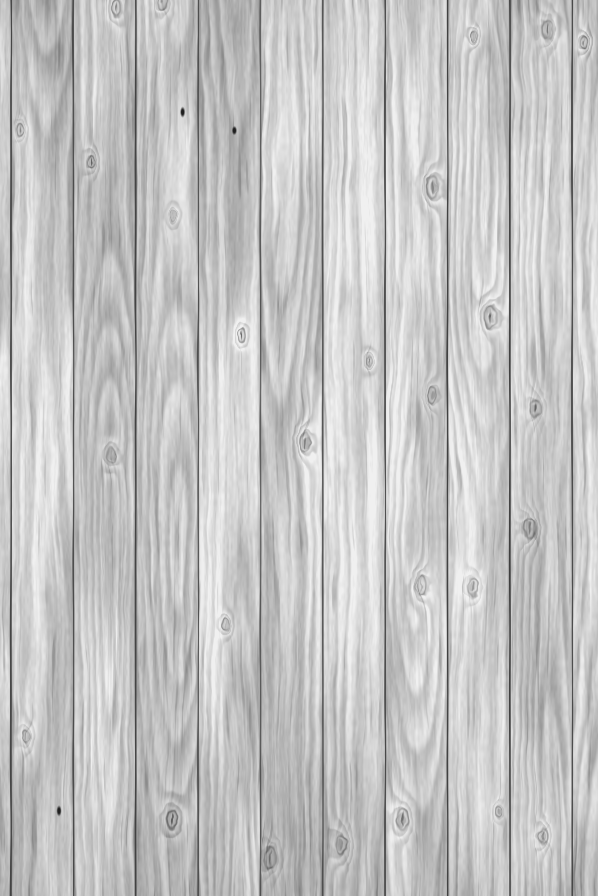
This texture is drawn by a WebGL 1 fragment shader. Its source:

```glsl
precision highp float;
// Upright whitewashed wooden planks with grain, knots, nail holes and dark seams.
uniform vec2 u_resolution;

#define PLANKS 9.59         // planks per canvas width
#define FIRST_SEAM 0.0185   // x of the leftmost seam
#define SEAM_WIDTH 0.0029
#define RING_COUNT 88.0     // growth rings per canvas width
#define RING_CONTRAST 0.13
#define FIBRE_CONTRAST 0.20
#define PATCH_CONTRAST 0.12
#define KNOT_GAP 0.34       // height of the cell that may hold a knot
#define KNOT_CHANCE 0.58
#define HOLE_CHANCE 0.10
#define WOOD_TONE 0.815
#define SEAM_TONE 0.24

float hash(vec2 p) {
  vec3 q = fract(p.xyx * 0.1031);
  q += dot(q, q.yzx + 33.33);
  return fract((q.x + q.y) * q.z);
}

float noise(vec2 p) {
  vec2 i = floor(p), f = fract(p);
  f = f * f * (3.0 - 2.0 * f);
  vec2 e = vec2(1.0, 0.0);
  return mix(mix(hash(i), hash(i + e), f.x),
             mix(hash(i + e.yx), hash(i + e.xx), f.x), f.y);
}

// Adds the knots near a point: x = ring bulge, y = darkening, z = pale halo.
vec3 knots(vec2 p, float plank) {
  vec3 total = vec3(0.0);
  for (int j = -1; j <= 1; j++) {
    float row = floor(p.y / KNOT_GAP) + float(j);
    vec2 key = vec2(plank * 3.0 + 11.0, row * 5.0 + 17.0);
    float present = step(hash(key), KNOT_CHANCE);
    float grade = hash(key + 40.7);
    vec2 centre = vec2((hash(key + 9.3) - 0.5) * 0.075,
                       (row + 0.15 + 0.7 * hash(key + 23.1)) * KNOT_GAP);
    vec2 d = (p - centre) / (vec2(0.014, 0.024) * mix(0.55, 1.05, grade));
    d += 0.3 * (vec2(noise(p * 120.0), noise(p * 120.0 + 31.0)) - 0.5);
    float r = length(d);
    float rim = (r - 0.68) / 0.13;
    float heart = 1.0 - smoothstep(0.3, 0.75, r);
    float crack = 1.0 - smoothstep(0.15, 0.5, length(d * vec2(2.6, 0.8)));
    float dark = 0.20 * exp(-rim * rim) + 0.09 * heart
               + 0.34 * crack * hash(key + 61.9);
    total += present * vec3(exp(-0.7 * r * r), dark, exp(-0.3 * r * r));
  }
  return total;
}

// Small elongated nail holes scattered along a plank.
float nailHoles(vec2 p, float plank, float pixel) {
  float row = floor(p.y / KNOT_GAP);
  vec2 key = vec2(plank * 7.0 + 29.0, row * 3.0 + 71.0);
  vec2 centre = vec2((hash(key + 5.2) - 0.5) * 0.07,
                     (row + 0.1 + 0.8 * hash(key + 14.6)) * KNOT_GAP);
  vec2 d = (p - centre) * vec2(1.0, mix(0.35, 1.0, hash(key + 33.8)));
  float shape = 1.0 - smoothstep(-pixel, pixel, length(d) - 0.0032);
  return shape * step(hash(key), HOLE_CHANCE);
}

void main() {
  float pixel = 1.0 / u_resolution.x;
  vec2 p = gl_FragCoord.xy * pixel;

  // Plank index and coordinates measured from the plank's centre line
  float s = (p.x - FIRST_SEAM) * PLANKS;
  float plank = floor(s) + 2.0;
  vec2 local = vec2((fract(s) - 0.5) / PLANKS, p.y);
  vec2 q = local + plank * vec2(3.7, 11.3);
  float seed = hash(vec2(plank, 7.0));

  // Growth rings: arches around a wandering pith, bulging at knots
  vec3 knot = knots(local, plank);
  float wobble = 0.016 * (noise(q * vec2(14.0, 3.0)) - 0.5)
               + 0.005 * (noise(q * vec2(45.0, 18.0)) - 0.5);
  float depth = 0.005 + 0.07 * noise(vec2(plank * 5.1, p.y * 1.7));
  float rings = length(vec2(local.x - (seed - 0.5) * 0.11 + wobble, depth));
  float t = fract((rings + 0.032 * knot.x) * RING_COUNT);
  float ring = smoothstep(0.0, 0.7, t) * (1.0 - smoothstep(0.75, 1.0, t));
  float ringFade = 0.35 + 0.9 * noise(q * vec2(25.0, 4.0) + 50.0);

  // Fibres and fine dark checks along the grain
  vec2 g = q + vec2(wobble + 0.012 * knot.x, 0.0);
  float fibre = 0.45 * noise(g * vec2(310.0, 13.0))
              + 0.30 * noise(g * vec2(120.0, 5.0))
              + 0.25 * noise(g * vec2(420.0, 95.0));
  float checks = smoothstep(0.72, 0.95, noise(g * vec2(210.0, 10.0) + 80.0));

  // Worn wash: broad patches with streaky borders, darker towards the edges
  float wash = noise(q * vec2(11.0, 2.6) + 20.0)
             + 0.25 * (noise(g * vec2(130.0, 9.0)) - 0.5);
  vec2 rim = gl_FragCoord.xy / u_resolution * 2.0 - 1.0;
  float tone = WOOD_TONE + 0.05 * (seed - 0.5) - 0.075 * dot(rim, rim * vec2(0.5, 1.0));
  tone += PATCH_CONTRAST * (smoothstep(0.25, 0.75, wash) - 0.5);
  tone += RING_CONTRAST * (ring - 0.45) * ringFade;
  tone += FIBRE_CONTRAST * (fibre - 0.5) - 0.10 * checks;
  tone += 0.03 * knot.z - knot.y;
  tone = mix(min(tone, 0.94), 0.12, nailHoles(local, plank, pixel));

  // Seams with uneven width and a faint shaded edge
  float seam = floor(s + 0.5);
  float uneven = noise(vec2(seam * 4.3 + 20.0, p.y * 9.0));
  float gap = abs(s - seam + 0.012 * (uneven - 0.5)) / PLANKS;
  float halfWidth = 0.5 * SEAM_WIDTH * mix(0.65, 1.15, uneven);
  float seamMask = 1.0 - smoothstep(-0.6 * pixel, 0.6 * pixel, gap - halfWidth);
  tone -= 0.10 * exp(-gap / 0.0022);
  tone = mix(tone, SEAM_TONE, seamMask * mix(0.7, 1.0, hash(vec2(seam + 5.0, 3.0))));

  gl_FragColor = vec4(vec3(clamp(tone, 0.0, 1.0)), 1.0);
}
```
